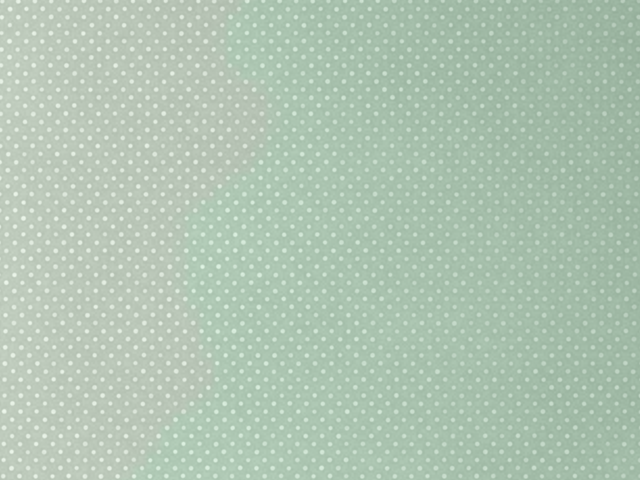
Give the GLSL for this pattern, as a Shadertoy shader.

```glsl
// Pale green paper with a staggered grid of tiny light dots, softly lit from the left.
// A centred lattice gives the dots; a ragged, blocky contour divides a warm grey tint
// from the green, and value noise adds grain, mottling and uneven dot strength.

const vec2  REPEATS       = vec2(39.2, 29.8);     // lattice cells across and down
const vec2  ANCHOR        = vec2(0.369, 0.612);   // one dot centre, as canvas fractions
const float SHEAR         = 0.015;                // sideways drift of columns with height
const float DOT_RADIUS    = 0.0044;               // in canvas heights
const float DOT_SOFTNESS  = 0.0022;
const float DOT_LIFT      = 0.145;                // brightness added at a dot centre
const float HALO_DEPTH    = 0.014;                // faint shade around each dot
const float GRAIN         = 0.030;
const float MOTTLE        = 0.016;
const vec2  TINT_BLOCKS   = vec2(48.0, 36.0);     // steps in the tint contour
const vec3  GREY_TINT     = vec3(-0.030, 0.020, -0.038);
const vec3  GREEN_TINT    = vec3(-0.062, 0.038, -0.041);

float hash(vec2 p) {
    return fract(sin(dot(p, vec2(127.1, 311.7))) * 43758.5453);
}

float valueNoise(vec2 p) {
    vec2 cell = floor(p);
    vec2 f = fract(p);
    f = f * f * (3.0 - 2.0 * f);
    float low  = mix(hash(cell), hash(cell + vec2(1.0, 0.0)), f.x);
    float high = mix(hash(cell + vec2(0.0, 1.0)), hash(cell + vec2(1.0, 1.0)), f.x);
    return mix(low, high, f.y);
}

// Positive on the green side of the wavy contour, negative on the grey side.
float tintField(vec2 uv) {
    float edge = 0.22 + 0.22 * uv.y + 0.055 * cos(11.6 * (uv.y - 0.2));
    vec2 island = (uv - vec2(0.375, 0.90)) / vec2(0.05, 0.07);
    float ragged = 0.05 * (valueNoise(uv * vec2(14.0, 18.0)) - 0.5);
    return uv.x - edge + ragged + 0.085 * exp(-dot(island, island));
}

// Contour sampled on coarse blocks, with blended block borders.
float greenAmount(vec2 uv) {
    vec2 g = uv * TINT_BLOCKS - 0.5;
    vec2 cell = floor(g);
    vec2 blend = smoothstep(0.15, 0.85, fract(g));
    float total = 0.0;
    for (int j = 0; j < 2; j++) {
        for (int i = 0; i < 2; i++) {
            vec2 corner = vec2(float(i), float(j));
            vec2 weight = mix(1.0 - blend, blend, corner);
            float field = tintField((cell + corner + 0.5) / TINT_BLOCKS);
            total += weight.x * weight.y * smoothstep(-0.018, 0.018, field);
        }
    }
    return total;
}

// Offset to the nearest dot in canvas heights (xy) and that dot's lattice id (zw).
vec4 nearestDot(vec2 uv, float aspect) {
    vec2 q = uv - ANCHOR;
    q.x -= SHEAR * q.y / aspect;
    q *= REPEATS;
    vec2 toHeights = vec2(aspect, 1.0) / REPEATS;
    vec2 idA = round(q);
    vec2 idB = round(q - 0.5) + 0.5;
    vec2 a = (q - idA) * toHeights;
    vec2 b = (q - idB) * toHeights;
    return dot(a, a) < dot(b, b) ? vec4(a, idA) : vec4(b, idB);
}

void mainImage(out vec4 fragColor, in vec2 fragCoord) {
    vec2 uv = fragCoord / iResolution.xy;
    float aspect = iResolution.x / iResolution.y;
    vec2 p = vec2(uv.x * aspect, uv.y);

    // Paper brightness: light falls off to the right, most at the upper right
    float light = 0.784 - 0.085 * uv.x - 0.035 * uv.x * uv.y;
    float clouds = valueNoise(p * 6.0 + 3.0);
    light += MOTTLE * (clouds - 0.5);
    light += MOTTLE * (valueNoise(p * 70.0) - 0.5);
    light += GRAIN * (valueNoise(p * 230.0) - 0.5);

    // Dots, each with its own small shift, size and strength
    vec4 nearest = nearestDot(uv, aspect);
    vec2 id = nearest.zw;
    vec2 shift = vec2(hash(id + 5.3), hash(id + 9.1)) - 0.5;
    float dist = length(nearest.xy - 0.0012 * shift);
    float radius = DOT_RADIUS * mix(0.9, 1.1, hash(id + 2.7));
    float soft = max(DOT_SOFTNESS, 0.75 / iResolution.y);
    float dotMask = 1.0 - smoothstep(radius - soft, radius + soft, dist);
    float worn = smoothstep(0.2, 0.9, uv.x) * mix(0.15, 0.4, clouds);
    float strength = mix(0.8, 1.08, hash(id)) * (1.0 - worn);

    float ring = (dist - 1.75 * DOT_RADIUS) / (0.6 * DOT_RADIUS);
    light -= HALO_DEPTH * exp(-ring * ring);
    light += DOT_LIFT * strength * dotMask;

    // Tint over brightness, a little paler on the dots
    vec3 tint = mix(GREY_TINT, GREEN_TINT, greenAmount(uv));
    vec3 colour = vec3(light) + tint * (1.0 - 0.2 * dotMask);
    fragColor = vec4(clamp(colour, 0.0, 1.0), 1.0);
}
```
